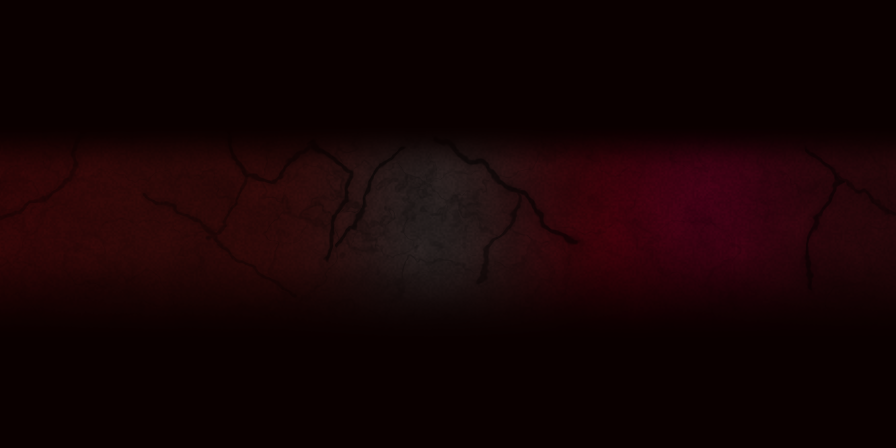
Give the GLSL for this background, as a Shadertoy shader.

```glsl
const vec3 NIGHT = vec3(0.039, 0.0, 0.0);
const vec3 RUST = vec3(0.172, 0.032, 0.030);
const vec3 EMBER = vec3(0.180, 0.022, 0.026);
const vec3 ASH = vec3(0.148, 0.118, 0.116);
const vec3 BLOOD = vec3(0.225, 0.004, 0.024);
const vec3 CRIMSON = vec3(0.250, 0.000, 0.085);
const vec3 DUSK = vec3(0.140, 0.024, 0.036);

float hash(vec2 cell) {
    vec3 q = fract(vec3(cell.xyx) * 0.1031);
    q += dot(q, q.yzx + 33.33);
    return fract((q.x + q.y) * q.z);
}

float noise(vec2 p) {
    vec2 cell = floor(p);
    vec2 f = fract(p);
    f = f * f * (3.0 - 2.0 * f);
    float low = mix(hash(cell), hash(cell + vec2(1, 0)), f.x);
    float high = mix(hash(cell + vec2(0, 1)), hash(cell + vec2(1, 1)), f.x);
    return mix(low, high, f.y);
}

float fbm(vec2 p) {
    float sum = 0.0;
    float weight = 0.5;
    for (int i = 0; i < 4; i++) {
        sum += weight * noise(p);
        p = mat2(1.6, 1.2, -1.2, 1.6) * p + 7.3;
        weight *= 0.5;
    }
    return sum / 0.9375;
}

float segment(vec2 p, vec2 a, vec2 b) {
    vec2 ab = b - a;
    return length(p - a - ab * clamp(dot(p - a, ab) / dot(ab, ab), 0.0, 1.0));
}

// Dark line along four points with a soft rim
float crack(vec2 p, vec2 a, vec2 b, vec2 c, vec2 d, float width, float pixel) {
    float dist = min(segment(p, a, b), min(segment(p, b, c), segment(p, c, d)));
    float core = 1.0 - smoothstep(width * 0.4, width + pixel, dist);
    float rim = 1.0 - smoothstep(0.0, width * 4.0, dist);
    return 0.75 * core + 0.25 * rim;
}

float glow(vec2 p, vec2 center, vec2 radius) {
    vec2 q = (p - center) / radius;
    return exp(-dot(q, q));
}

// Thin veins along the middle level of a noise field
float veins(vec2 p, float scale, float width) {
    float ridge = abs(fbm(p * scale) - 0.5);
    return 1.0 - smoothstep(0.0, width, ridge);
}

vec3 wallColor(vec2 p) {
    vec3 color = mix(EMBER, RUST, smoothstep(0.0, 0.4, p.x));
    color = mix(color, DUSK, smoothstep(1.0, 1.3, p.x));
    color = mix(color, BLOOD, glow(p, vec2(1.40, 0.47), vec2(0.26, 0.34)));
    color = mix(color, CRIMSON, 0.85 * glow(p, vec2(1.58, 0.55), vec2(0.19, 0.24)));
    return mix(color, ASH, glow(p, vec2(0.96, 0.47), vec2(0.20, 0.50)));
}

float mainCracks(vec2 p, float pixel) {
    float dark = 0.0;
    // Left side
    dark = max(dark, 0.6 * crack(p, vec2(0.00, 0.52), vec2(0.10, 0.56), vec2(0.16, 0.61), vec2(0.19, 0.70), 0.005, pixel));
    dark = max(dark, 0.6 * crack(p, vec2(0.33, 0.57), vec2(0.44, 0.50), vec2(0.52, 0.43), vec2(0.66, 0.34), 0.005, pixel));
    dark = max(dark, 0.8 * crack(p, vec2(0.50, 0.70), vec2(0.54, 0.62), vec2(0.61, 0.59), vec2(0.70, 0.67), 0.006, pixel));
    dark = max(dark, 0.6 * crack(p, vec2(0.54, 0.62), vec2(0.53, 0.55), vec2(0.49, 0.51), vec2(0.47, 0.46), 0.004, pixel));
    // Center
    dark = max(dark, crack(p, vec2(0.70, 0.68), vec2(0.78, 0.62), vec2(0.75, 0.53), vec2(0.72, 0.43), 0.007, pixel));
    dark = max(dark, crack(p, vec2(0.89, 0.68), vec2(0.82, 0.59), vec2(0.80, 0.49), vec2(0.75, 0.46), 0.005, pixel));
    dark = max(dark, crack(p, vec2(0.96, 0.69), vec2(1.08, 0.64), vec2(1.15, 0.56), vec2(1.28, 0.46), 0.008, pixel));
    dark = max(dark, 0.8 * crack(p, vec2(1.15, 0.57), vec2(1.14, 0.50), vec2(1.09, 0.45), vec2(1.08, 0.36), 0.005, pixel));
    // Right side
    dark = max(dark, 0.9 * crack(p, vec2(1.79, 0.68), vec2(1.87, 0.60), vec2(1.81, 0.50), vec2(1.80, 0.36), 0.006, pixel));
    dark = max(dark, 0.7 * crack(p, vec2(1.87, 0.61), vec2(1.91, 0.58), vec2(1.96, 0.55), vec2(2.00, 0.52), 0.005, pixel));
    return dark;
}

void mainImage(out vec4 fragColor, in vec2 fragCoord) {
    vec2 p = fragCoord / iResolution.y;
    p.x *= 2.0 * iResolution.y / iResolution.x;
    float pixel = 1.0 / iResolution.y;

    // Jagged detours for the cracks
    vec2 jitter = vec2(fbm(p * 18.0), fbm(p * 18.0 + 41.0)) - 0.5;
    vec2 bent = p + 0.055 * jitter;

    // Stone surface
    float mottling = 0.84 + 0.32 * fbm(p * 14.0);
    float grain = 0.90 + 0.20 * noise(p * 230.0);
    vec3 color = wallColor(p) * mottling * grain;

    // Cracks, densest left of the center
    float dense = glow(p, vec2(0.86, 0.54), vec2(0.26, 0.17));
    float fine = veins(bent, 9.0, 0.035) * (0.18 + 0.32 * dense);
    fine = max(fine, 0.35 * dense * veins(bent + 3.0, 17.0, 0.05));
    float dark = max(mainCracks(bent, pixel), fine);
    color *= 1.0 - 0.58 * dark;

    // Horizontal band of light
    float band = smoothstep(0.23, 0.47, p.y) * (1.0 - smoothstep(0.61, 0.725, p.y));
    fragColor = vec4(mix(NIGHT, color, band), 1.0);
}
```
